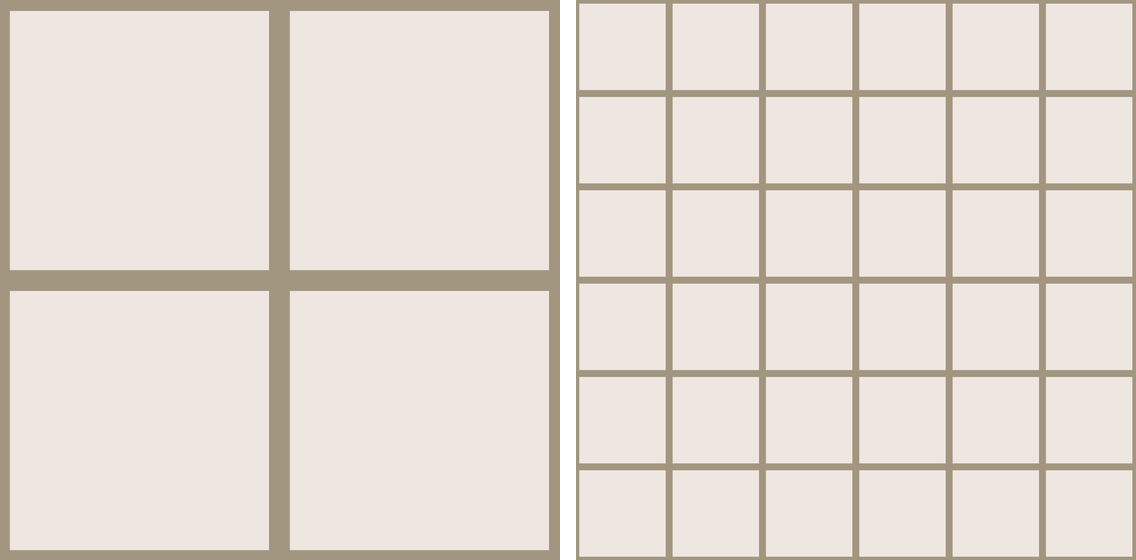
Left, the tile; right, the same tile 3 across and 3 down.
Write a WebGL 1 fragment shader that draws this pattern.

```glsl
precision highp float;

// Flat square wall tiles in a straight grid with wide, even grout lines.
// Each cell is folded around its centre; a box test with pixel-wide
// smoothing separates the tile from the grout. Whole cells make it wrap.

#define TILE_COUNT vec2(2.0, 2.0)        // repeats across and down
#define GROUT_WIDTH 0.0371               // full joint width, in canvas units
#define GRID_SHIFT vec2(-0.001, -0.001)  // offset of the grid, in canvas units
#define TILE_COLOR vec3(0.933, 0.906, 0.882)
#define GROUT_COLOR vec3(0.639, 0.588, 0.502)

uniform vec2 u_resolution;

// Distance from the nearest joint's centre line on each axis, in canvas units.
vec2 jointDistance(vec2 canvasPos) {
    vec2 cellPos = fract((canvasPos - GRID_SHIFT) * TILE_COUNT);
    return (0.5 - abs(cellPos - 0.5)) / TILE_COUNT;
}

// Coverage of the tile face: 1 inside the tile, 0 in the grout.
float tileMask(vec2 canvasPos, vec2 pixelSize) {
    vec2 inset = jointDistance(canvasPos) - 0.5 * GROUT_WIDTH;
    vec2 coverage = clamp(inset / pixelSize + 0.5, 0.0, 1.0);
    return coverage.x * coverage.y;
}

void main() {
    vec2 pixelSize = 1.0 / u_resolution;
    vec2 canvasPos = gl_FragCoord.xy * pixelSize;
    float tile = tileMask(canvasPos, pixelSize);
    gl_FragColor = vec4(mix(GROUT_COLOR, TILE_COLOR, tile), 1.0);
}
```
